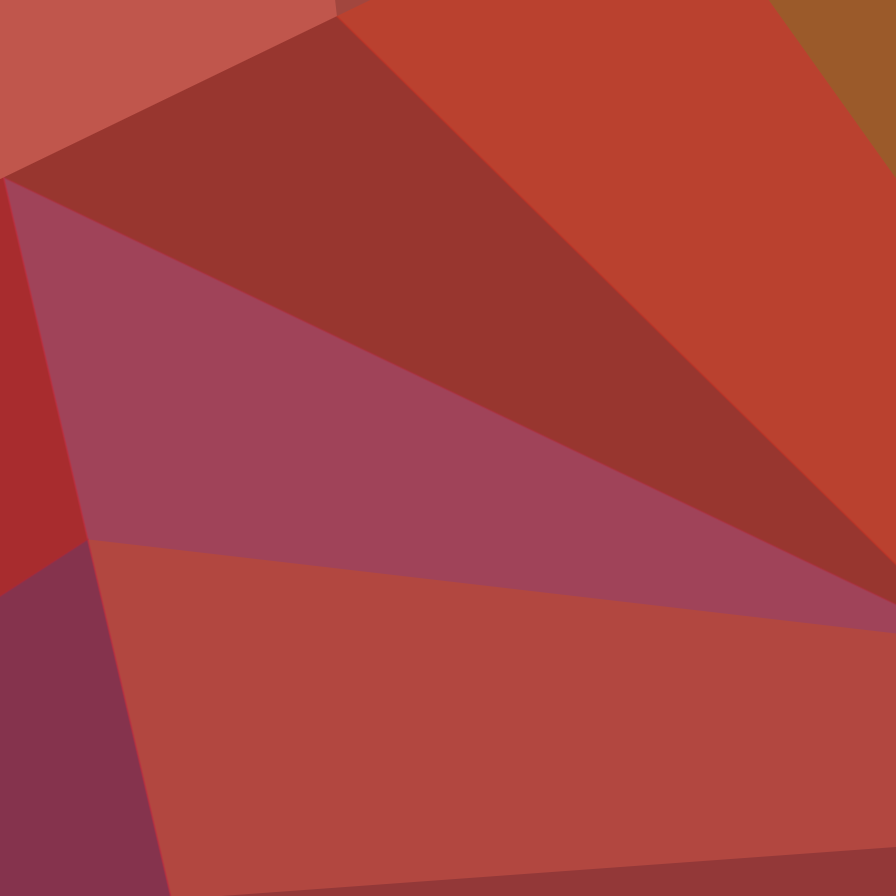
This background is drawn by a Shadertoy shader. Its source:

```glsl
// Flat low-poly facets in warm reds, mauve and orange.
// Each facet is a half-plane painted over the previous ones, with smoothed
// edges; thin brighter red seams are then drawn along some of the joints.

// Coverage of the area to the left of the direction a -> b.
float leftOf(vec2 p, vec2 a, vec2 b) {
    vec2 d = normalize(b - a);
    float dist = d.x * (p.y - a.y) - d.y * (p.x - a.x);
    return clamp(dist * iResolution.y + 0.5, 0.0, 1.0);
}

// Coverage of a thin line from a to b.
float seam(vec2 p, vec2 a, vec2 b) {
    vec2 ap = p - a, ab = b - a;
    float along = clamp(dot(ap, ab) / dot(ab, ab), 0.0, 1.0);
    float dist = length(ap - ab * along);
    float pixel = 1.0 / iResolution.y;
    return 1.0 - smoothstep(0.0, 0.0008 + pixel, dist);
}

void mainImage(out vec4 fragColor, in vec2 fragCoord) {
    vec2 p = fragCoord / iResolution.xy;

    // Shared corners of the mesh
    vec2 leftTip = vec2(0.004, 0.802);
    vec2 topTip = vec2(0.376, 0.982);
    vec2 innerTip = vec2(0.098, 0.398);
    vec2 bottomTip = vec2(0.191, -0.002);
    vec2 orangeEnd = vec2(1.0, 0.370);
    vec2 mauveEnd = vec2(1.0, 0.3255);
    vec2 clayEnd = vec2(1.0, 0.293);
    vec2 purpleEnd = vec2(0.0, 0.3346);

    // Dark red base, orange slope and brown corner
    vec3 color = vec3(0.596, 0.212, 0.184);
    color = mix(color, vec3(0.729, 0.255, 0.184), leftOf(p, topTip, orangeEnd));
    color = mix(color, vec3(0.608, 0.353, 0.165),
                leftOf(p, vec2(0.858, 1.0), vec2(1.0, 0.801)));

    // Fan of facets opening to the lower right
    color = mix(color, vec3(0.627, 0.263, 0.349), leftOf(p, mauveEnd, leftTip));
    color = mix(color, vec3(0.698, 0.278, 0.251), leftOf(p, clayEnd, innerTip));
    color = mix(color, vec3(0.576, 0.220, 0.220),
                leftOf(p, vec2(1.0, 0.0547), vec2(0.247, 0.0)));

    // Left margin: red above, purple below
    vec3 margin = mix(vec3(0.659, 0.173, 0.180), vec3(0.522, 0.200, 0.302),
                      leftOf(p, innerTip, purpleEnd));
    color = mix(color, margin, leftOf(p, bottomTip, leftTip));

    // Seams
    color = mix(color, vec3(0.75, 0.20, 0.15), 0.65 * seam(p, topTip, orangeEnd));
    color = mix(color, vec3(0.68, 0.18, 0.24), 0.55 * seam(p, leftTip, mauveEnd));
    color = mix(color, vec3(0.74, 0.18, 0.25), 0.70 * seam(p, leftTip, bottomTip));
    color = mix(color, vec3(0.68, 0.15, 0.22), 0.50 * seam(p, innerTip, purpleEnd));

    // Coral roof with a small darker sliver at its right end
    vec3 roof = mix(vec3(0.635, 0.275, 0.243), vec3(0.753, 0.337, 0.298),
                    leftOf(p, topTip, vec2(0.374, 1.0)));
    color = mix(color, roof, leftOf(p, leftTip, topTip));

    fragColor = vec4(color, 1.0);
}
```
